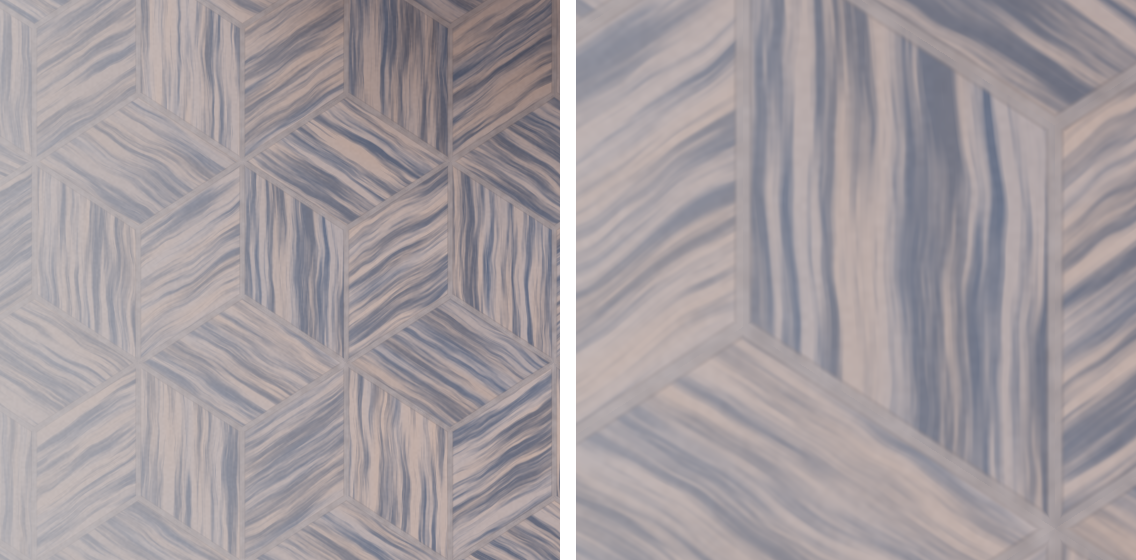
Left, the full canvas; right, a detail of the centre.
Give the GLSL for this pattern, as a WebGL 1 fragment shader.

```glsl
precision highp float;
// Tumbling-block parquet of striped wood veneer, hazy at the left and dusky at the top right.
uniform vec2 u_resolution;

const vec2 CUBE_CENTER = vec2(0.247, 0.592);  // corner shared by three faces
const vec2 CUBE_SIZE = vec2(0.1857, 0.240);   // half width, vertical edge
const float FACE_HEIGHT = 0.2;                // distance between opposite sides
const float SEAM_HALF_WIDTH = 0.0050;
const float SEAM_SOFTNESS = 0.0022;
const float STREAKS = 23.0;                   // coarse streaks across a face
const float WAVINESS = 0.05;
const vec3 LIGHT_WOOD = vec3(0.745, 0.675, 0.655);
const vec3 DARK_WOOD = vec3(0.395, 0.415, 0.485);
const vec3 SEAM_COLOR = vec3(0.640, 0.600, 0.605);
const vec3 HAZE_COLOR = vec3(0.770, 0.755, 0.760);
const vec3 DUSK_TINT = vec3(0.77, 0.73, 0.72);
const float HAZE_AMOUNT = 0.68;

float hash(vec2 p) {
  return fract(sin(dot(p, vec2(127.1, 311.7))) * 43758.5453);
}

float noise(vec2 p) {
  vec2 i = floor(p);
  vec2 f = fract(p);
  f = f * f * (3.0 - 2.0 * f);
  return mix(mix(hash(i), hash(i + vec2(1.0, 0.0)), f.x),
             mix(hash(i + vec2(0.0, 1.0)), hash(i + vec2(1.0, 1.0)), f.x), f.y);
}

// Offset from the nearest cube center on a staggered lattice.
vec2 cubeOffset(vec2 p) {
  vec2 period = vec2(2.0, 3.0);
  vec2 a = mod(p + 0.5 * period, period) - 0.5 * period;
  vec2 b = mod(p, period) - 0.5 * period;
  vec2 regular = vec2(0.866, 1.0);
  return length(a * regular) < length(b * regular) ? a : b;
}

// x: across the grain, y: along the grain (both 0 to 1), z: face index.
vec3 faceCoords(vec2 p) {
  if (p.y > 0.5 * abs(p.x)) return vec3(p.y + 0.5 * p.x, p.y - 0.5 * p.x, 0.0);
  float drop = 0.5 * abs(p.x) - p.y;
  return p.x < 0.0 ? vec3(-p.x, drop, 1.0) : vec3(drop, p.x, 2.0);
}

// Share of dark wood: long wavy streaks with finer fibres.
float woodGrain(vec2 g, vec2 seed) {
  float across = g.x + WAVINESS * (noise(g * vec2(3.0, 3.5) + seed) - 0.5);
  across += 0.012 * (noise(g * vec2(9.0, 11.0) + seed) - 0.5);
  float coarse = noise(vec2(across * STREAKS, g.y * 1.6) + seed);
  float medium = noise(vec2(across * STREAKS * 2.1, g.y * 3.2) + seed + 17.0);
  float fibre = noise(vec2(across * STREAKS * 3.6, g.y * 10.0) + seed + 41.0);
  float grain = 0.54 * coarse + 0.31 * medium + 0.15 * fibre;
  return smoothstep(0.25, 0.83, grain);
}

void main() {
  vec2 uv = gl_FragCoord.xy / u_resolution;
  float pixel = 1.0 / min(u_resolution.x, u_resolution.y);

  // Cube and face under this point
  vec2 p = (uv - CUBE_CENTER) / CUBE_SIZE;
  vec2 local = cubeOffset(p);
  vec2 cube = floor((p - local) * 2.0 + 0.5);
  vec3 face = faceCoords(local);
  vec2 key = cube + face.z * vec2(13.0, 29.0);
  vec2 seed = 60.0 * vec2(hash(key), hash(key + 5.3));

  // Veneer, varied from face to face
  float dark = woodGrain(face.xy, seed);
  float contrast = mix(0.78, 1.08, hash(key + 9.1));
  dark = 0.43 + (dark - 0.43) * contrast + 0.13 * (hash(key + 2.7) - 0.5);
  vec3 color = mix(LIGHT_WOOD, DARK_WOOD, clamp(dark, 0.0, 1.0));
  float warmth = noise(vec2(face.x * 11.0, face.y * 1.3) + seed + 73.0) - 0.5;
  color += warmth * vec3(0.045, 0.005, -0.035);

  // Thin strips between the faces
  vec2 side = min(face.xy, 1.0 - face.xy);
  float edge = min(side.x, side.y) * FACE_HEIGHT;
  float soft = max(SEAM_SOFTNESS, pixel);
  float seam = 1.0 - smoothstep(SEAM_HALF_WIDTH - soft, SEAM_HALF_WIDTH + soft, edge);
  float groove = 1.0 - smoothstep(0.0, soft, abs(edge - SEAM_HALF_WIDTH));
  vec3 strip = SEAM_COLOR + 0.07 * (noise(uv * 90.0) - 0.5);
  color = mix(color, strip, 0.88 * seam) - 0.035 * groove;

  // Uneven light over the surface
  float haze = 1.0 - smoothstep(-0.12, 0.92, uv.x + 0.22 * (uv.y - 0.4));
  float dusk = smoothstep(0.25, 0.95, uv.x) * smoothstep(0.5, 1.0, uv.y);
  dusk = max(dusk, 0.75 * smoothstep(0.3, 0.65, uv.x) * smoothstep(0.8, 1.0, uv.y));
  color = mix(color, HAZE_COLOR, HAZE_AMOUNT * haze);
  color *= mix(vec3(1.0), DUSK_TINT, dusk);
  color += 0.018 * (noise(uv * 230.0) - 0.5);

  gl_FragColor = vec4(color, 1.0);
}
```
